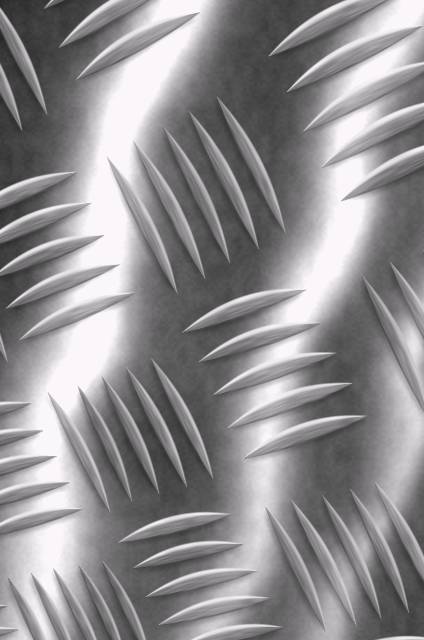
Give the GLSL for this texture, as a Shadertoy shader.

```glsl
// Polished steel tread plate: crossed groups of five raised blades under soft light bands.

float hash(vec2 p) {
    return fract(sin(dot(p, vec2(127.1, 311.7))) * 43758.5453);
}

float noise(vec2 p) {
    vec2 i = floor(p), f = fract(p);
    f = f * f * (3.0 - 2.0 * f);
    return mix(mix(hash(i), hash(i + vec2(1, 0)), f.x),
               mix(hash(i + vec2(0, 1)), hash(i + vec2(1, 1)), f.x), f.y);
}

// Reflected light: three slanted bands, soft on the left and crisper on the right
float bandLight(vec2 p) {
    float light = 0.0;
    for (int n = 0; n < 3; n++) {
        float k = float(n);
        float centre = 0.27 + 0.43 * k - 0.06 * k * k - (0.30 + 0.07 * k) * p.y
                     + 0.08 * p.y * p.y + 0.014 * sin(p.y * 14.0 + 1.6 + k);
        float d = p.x - centre + 0.03 * (noise(p * 9.0 + k) - 0.5);
        float width = (d < 0.0 ? 0.075 : 0.052) - 0.012 * k;
        float strength = (0.74 - 0.12 * k) * (1.0 - 0.4 * smoothstep(0.5, 0.9, p.y));
        light += strength * exp(-d * d / (width * width)) + 0.17 * exp(-abs(d) * 10.0);
    }
    return light;
}

// Lays one lens-shaped blade over the tone; rim light falls on its upper or right edge
void addBlade(inout float tone, vec2 p, vec2 dir, float len, float halfWidth,
              float rimLight, float light, float seed) {
    float t = dot(p, dir) / len;
    float arc = max(1.0 - t * t, 0.0);
    float h = halfWidth * arc;
    float across = dot(p, vec2(-dir.y, dir.x)) + 0.5 * h;
    float edge = abs(across) - h;
    float aa = 1.2 / iResolution.y;

    // contact shadow on the far side
    float shadow = smoothstep(0.012, 0.0, edge) * step(0.0, across) * smoothstep(0.0, 0.4, arc);
    tone *= 1.0 - 0.22 * shadow;

    float s = clamp(across / max(h, 0.0005), -1.0, 1.0);
    float brushed = noise(vec2(t * 5.0, across * 420.0) + seed * 50.0) - 0.5;
    float body = mix(0.56, 0.40, s * 0.5 + 0.5) + 0.22 * light + 0.12 * brushed + 0.1 * (seed - 0.5);
    float rim = smoothstep(-0.25, -0.75, s) * (0.75 + 0.25 * noise(vec2(t * 4.0, seed * 30.0)));
    body = mix(body, 0.98, rim * rimLight);
    body -= 0.14 * smoothstep(0.65, 1.0, s);
    float cover = smoothstep(aa, -aa, edge) * smoothstep(0.0, 0.04, arc);
    tone = mix(tone, body, cover);
}

void mainImage(out vec4 fragColor, in vec2 fragCoord) {
    // height units, y running down from the top
    vec2 p = fragCoord / iResolution.y;
    p.y = 1.0 - p.y;

    // base metal with cloudy stains and fine grain
    float light = bandLight(p);
    float tone = 0.25 + light + 0.10 * (noise(p * 7.0) - 0.5)
               + 0.06 * (noise(p * vec2(70.0, 45.0)) - 0.5)
               + 0.04 * (noise(p * 230.0) - 0.5);
    tone += 0.14 * smoothstep(0.3, 0.0, p.x) * smoothstep(0.5, 0.9, p.y);

    // perspective lattice: flat groups on the corners, steep groups in the cell centres
    for (int j = 0; j < 4; j++)
    for (int i = -1; i < 3; i++)
    for (int kind = 0; kind < 2; kind++) {
        bool steep = kind == 1;
        vec2 cell = vec2(i, j) + (steep ? vec2(0.52, 0.53) : vec2(0));
        float depth = 1.0 - 0.06 * cell.x + 0.154 * cell.y;
        vec2 centre = vec2(0.164 + 0.383 * cell.x - 0.077 * cell.y,
                           -0.036 + 0.177 * cell.x + 0.499 * cell.y) / depth;
        if (distance(p, centre) > 0.27 / depth) continue;

        float stepAngle = 0.66 - 0.51 * centre.y;
        vec2 stride = steep ? 0.051 * vec2(cos(stepAngle), -sin(stepAngle)) : vec2(0.026, 0.054);
        for (int b = -2; b <= 2; b++) {
            float seed = hash(cell * 3.7 + float(b) * 1.3);
            vec2 q = p - centre - stride * float(b) / depth;
            float angle = (steep ? -1.115 : 0.5 - 0.3 * centre.y) + 0.05 * (seed - 0.5);
            vec2 dir = vec2(cos(angle), -sin(angle));
            float len = (steep ? 0.126 : 0.112) * (0.97 + 0.06 * seed) / depth;
            addBlade(tone, q, dir, len, (steep ? 0.0125 : 0.0165) / depth,
                     steep ? 0.5 : 0.95, light, seed);
        }
    }

    // faintly violet steel
    vec3 steel = clamp(tone, 0.0, 0.98) * vec3(1.0, 0.985, 1.0);
    fragColor = vec4(steel, 1.0);
}
```
